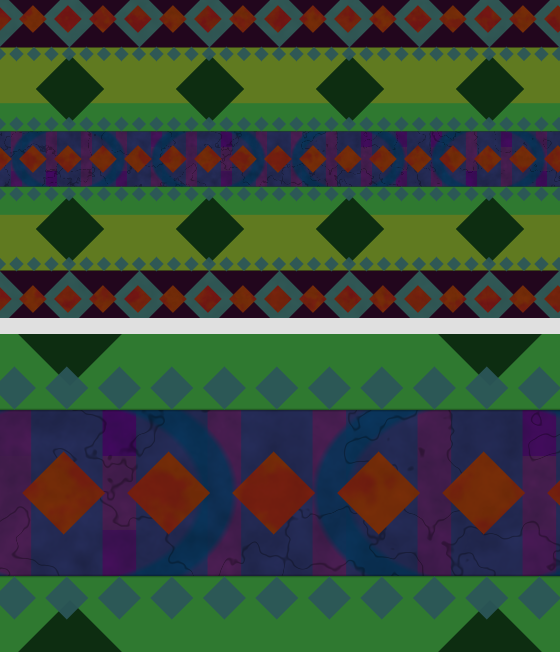
Top: the whole. Bottom: its middle third, enlarged.
Reproduce this pattern procedurally as a WebGL 2 fragment shader.

```glsl
#version 300 es
precision highp float;
// Mirrored textile bands with rows of diamonds: every row is a folded diamond
// distance function, and the centre band adds stripes, rings and cracks.
// Value noise from a sine hash mottles the centre band and the red diamonds.
uniform vec2 u_resolution;
out vec4 fragColor;

#define UNITS_ACROSS 32.0   // small diamonds across the canvas
#define BAND_EDGE 1.58      // half height of the centre band
#define GREEN_EDGE 3.19     // where green turns to olive
#define OLIVE_EDGE 6.38     // where olive turns to the dark border
#define SMALL_R 0.41
#define RED_R 0.79
#define BIG_R 1.96
#define TEAL_R 1.62
#define STRIPE_HALF 0.32
#define RING_RADII vec2(2.92, 1.96)
#define WEAR 0.16

const vec3 OLIVE = vec3(0.375, 0.478, 0.125);
const vec3 GREEN = vec3(0.185, 0.475, 0.190);
const vec3 FOREST = vec3(0.050, 0.175, 0.068);
const vec3 PLUM = vec3(0.135, 0.025, 0.115);
const vec3 TEAL = vec3(0.185, 0.335, 0.325);
const vec3 SLATE = vec3(0.170, 0.335, 0.350);
const vec3 NAVY = vec3(0.135, 0.160, 0.320);
const vec3 BLUE = vec3(0.020, 0.195, 0.330);
const vec3 PURPLE = vec3(0.280, 0.105, 0.295);
const vec3 VIOLET = vec3(0.250, 0.020, 0.350);
const vec3 ORANGE = vec3(0.450, 0.170, 0.030);
const vec3 RED = vec3(0.440, 0.085, 0.075);

float hash(vec2 p) {
    return fract(sin(dot(p, vec2(127.1, 311.7))) * 43758.545);
}

float noise(vec2 p) {
    vec2 i = floor(p), f = fract(p);
    f = f * f * (3.0 - 2.0 * f);
    return mix(mix(hash(i), hash(i + vec2(1, 0)), f.x),
               mix(hash(i + vec2(0, 1)), hash(i + vec2(1, 1)), f.x), f.y);
}

float fbm(vec2 p) {
    float sum = 0.0, amp = 0.5;
    for (int i = 0; i < 4; i++) {
        sum += amp * noise(p);
        p = mat2(1.6, 1.2, -1.2, 1.6) * p + 7.3;
        amp *= 0.5;
    }
    return sum;
}

// Coverage of a shape from its signed distance
float fill(float d, float px) {
    return clamp(0.5 - d / px, 0.0, 1.0);
}

// Signed offset to the nearest centre of a repeat
float fold(float x, float period, float centre) {
    return mod(x - centre + 0.5 * period, period) - 0.5 * period;
}

float diamond(vec2 p, float r) {
    return (abs(p.x) + abs(p.y) - r) * 0.7071;
}

// Worn centre band: stripes, rings, mottling and cracks
vec3 wornBand(vec2 p, float px) {
    float grain = fbm(p * 2.2);
    vec3 col = NAVY;

    float stripeId = floor((p.x + 0.06) / 2.0);
    float stripe = fill(abs(fold(p.x, 2.0, 0.94)) - STRIPE_HALF, px);
    float tint = smoothstep(0.55, 0.95, hash(vec2(stripeId, floor(p.y * 0.7 + 0.5))));
    col = mix(col, mix(PURPLE, VIOLET, tint), stripe * (0.75 + 0.25 * grain));

    vec2 q = vec2(fold(p.x, 8.0, 3.9), p.y) / RING_RADII;
    float ring = abs(length(q) - 1.0) - 0.11;
    col = mix(col, BLUE, 0.85 * fill(ring, 0.04 + px * 0.4));
    col *= 1.0 + WEAR * 2.0 * (grain - 0.47);

    float vein = abs(fbm(p * 0.9 + 31.0) - 0.47);
    float crack = 1.0 - smoothstep(0.0, 0.012 + px * 0.1, vein);
    return col * (1.0 - 0.28 * crack);
}

void main() {
    float px = UNITS_ACROSS / u_resolution.x;
    vec2 p = gl_FragCoord.xy * px;
    p.y -= 0.5 * u_resolution.y * px;
    float y = abs(p.y);

    // Flat bands, mirrored about the middle
    vec3 col = mix(OLIVE, GREEN, fill(y - GREEN_EDGE, px));
    col = mix(PLUM, col, fill(y - OLIVE_EDGE, px));
    col = mix(col, wornBand(p, px), fill(y - BAND_EDGE, px));
    float seam = min(abs(y - BAND_EDGE), abs(y - OLIVE_EDGE));
    col *= 1.0 - 0.25 * fill(seam - 0.025, px);

    // Large diamonds, then the teal border diamonds
    col = mix(col, FOREST, fill(diamond(vec2(fold(p.x, 8.0, 4.0), y - 4.0), BIG_R), px));
    float teal = fill(diamond(vec2(fold(p.x, 4.0, 3.97), y - 8.0), TEAL_R), px);
    col = mix(col, TEAL * (0.96 + 0.1 * fbm(p * 1.5)), teal);

    // Small diamonds beside every seam
    vec2 s = vec2(fold(p.x, 1.0, -0.06), fold(y, 4.0, 2.0));
    float rows = step(1.0, y) * step(y, 7.0);
    col = mix(col, SLATE, 0.93 * rows * fill(diamond(s, SMALL_R), px));

    // Red diamonds with patchy dye, redder over teal
    vec2 r = vec2(fold(p.x, 2.0, 1.88), fold(y, 8.0, 0.0));
    float dye = smoothstep(0.4, 0.65, fbm(p * 1.3 + 11.0));
    vec3 red = mix(ORANGE, RED, clamp(0.65 * dye + 0.4 * teal, 0.0, 1.0));
    red *= 1.0 + WEAR * (fbm(p * 3.0) - 0.47);
    col = mix(col, red, fill(diamond(r, RED_R), px));

    fragColor = vec4(col, 1.0);
}
```
